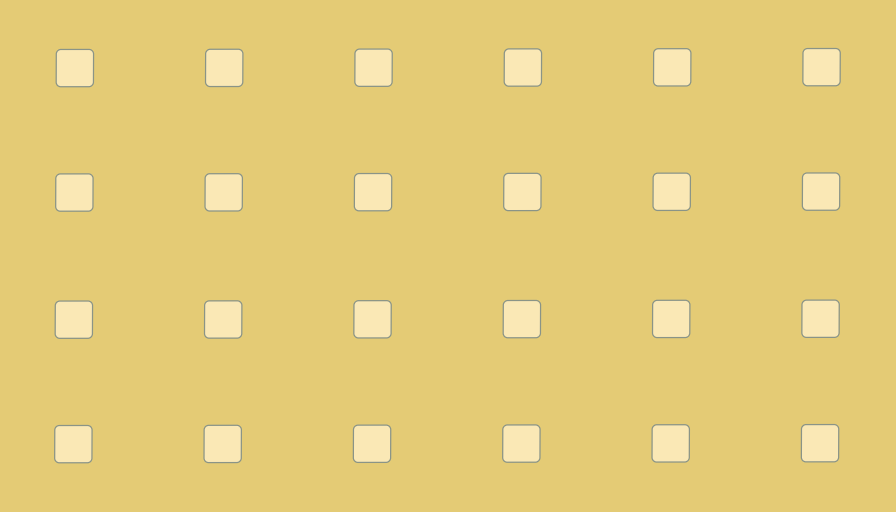
This pattern is drawn by a Shadertoy shader. Its source:

```glsl
const vec3 GROUND = vec3(0.895, 0.797, 0.459);
const vec3 FILL = vec3(0.982, 0.910, 0.710);
const vec3 OUTLINE = vec3(0.54, 0.58, 0.53);

// All lengths are fractions of the canvas width.
const vec2 PITCH = vec2(0.16667, 0.1389);
const float HALF_SIDE = 0.0208;
const float CORNER = 0.0052;
const float LINE_WIDTH = 0.0014;
const float MIDDLE_GAP = 0.0015;
const vec2 SKEW = vec2(0.004, 0.00125);
const vec2 GRID_SHIFT = vec2(-0.0006, 0.0004);

float roundedSquare(vec2 p, float halfSide, float radius) {
    vec2 q = abs(p) - halfSide + radius;
    return length(max(q, 0.0)) + min(max(q.x, q.y), 0.0) - radius;
}

float coverage(float dist, float pixel) {
    return clamp(0.5 - dist / pixel, 0.0, 1.0);
}

// Slightly skewed grid, with the two middle rows set a little wider apart.
vec2 cellPosition(vec2 p, vec2 pitch, vec2 skew, float gap) {
    p -= skew * p.yx;
    p.y -= sign(p.y) * gap;
    return (fract(p / pitch) - 0.5) * pitch;
}

void mainImage(out vec4 fragColor, in vec2 fragCoord) {
    float pixel = 1.0 / iResolution.x;
    vec2 p = (fragCoord - 0.5 * iResolution.xy) * pixel - GRID_SHIFT;

    vec2 cell = cellPosition(p, PITCH, SKEW, MIDDLE_GAP);
    float dist = roundedSquare(cell, HALF_SIDE, CORNER);

    // Outline first, then the fill inside it.
    vec3 color = mix(GROUND, OUTLINE, coverage(dist - 0.5 * LINE_WIDTH, pixel));
    color = mix(color, FILL, coverage(dist + 0.5 * LINE_WIDTH, pixel));

    fragColor = vec4(color, 1.0);
}
```
